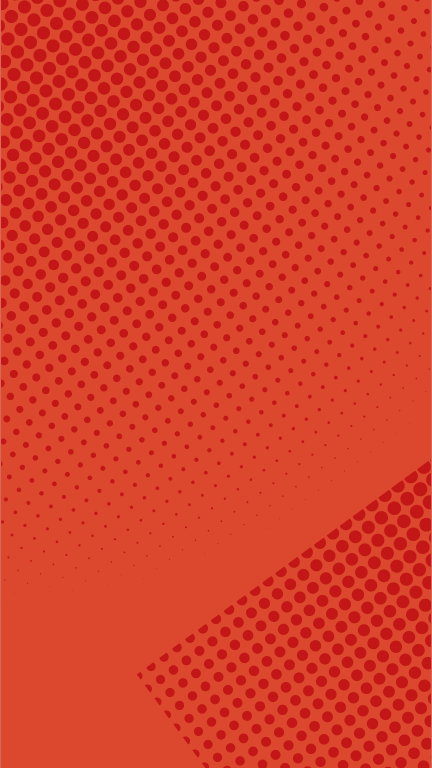
A Shadertoy shader for this background:

```glsl
#define BASE_COLOR vec3(0.863, 0.282, 0.180)
#define DOT_COLOR vec3(0.765, 0.086, 0.090)
#define RIM_COLOR vec3(0.85, 0.40, 0.35)
#define GRID_ANGLE 0.632
#define SPACING 0.03727
#define FADE_CENTER vec2(0.023, 1.685)
#define FADE_RADIUS 1.3125
#define FADE_DOT 0.0153
#define FADE_ORIGIN vec2(0.3627, 1.1544)
#define PANEL_CORNER vec2(0.3194, 0.2130)
#define PANEL_DOT 0.0104
#define RIM_WIDTH 0.0024

mat2 gridAxes() {
    float c = cos(GRID_ANGLE), s = sin(GRID_ANGLE);
    return mat2(c, s, -s, c);
}

// Soft coverage of a signed distance, one pixel wide
float cover(float dist, float pixel) {
    return clamp(0.5 - dist / pixel, 0.0, 1.0);
}

// Disc that also fades out once it is smaller than a pixel
float disc(vec2 offset, float radius, float pixel) {
    return cover(length(offset) - radius, pixel) * clamp(2.0 * radius / pixel, 0.0, 1.0);
}

// Halftone shrinking away from the upper left
float fadingDots(vec2 p, float pixel) {
    mat2 axes = gridAxes();
    vec2 center = FADE_ORIGIN + axes * (round((p - FADE_ORIGIN) * axes / SPACING) * SPACING);
    float t = length(center - FADE_CENTER) / FADE_RADIUS;
    float radius = FADE_DOT * max(1.0 - pow(t, 1.8), 0.0);
    return disc(p - center, radius, pixel);
}

// Halftone clipped to a tilted corner, growing along its upper edge
float panelDots(vec2 p, float pixel) {
    vec2 q = (p - PANEL_CORNER) * gridAxes();
    vec2 center = round(q / SPACING) * SPACING;
    float radius = PANEL_DOT + 0.0075 * max(center.x, 0.0);
    float panel = cover(-q.x, pixel) * cover(q.y - 0.0045, pixel);
    return disc(q - center, radius, pixel) * panel;
}

void mainImage(out vec4 fragColor, in vec2 fragCoord) {
    float pixel = 1.0 / iResolution.x;
    vec2 p = fragCoord * pixel;

    float dots = max(fadingDots(p, pixel), panelDots(p, pixel));
    vec3 color = mix(BASE_COLOR, DOT_COLOR, dots);

    // Pale rim on the two long sides
    float side = min(p.x, 1.0 - p.x);
    color = mix(color, RIM_COLOR, cover(side - RIM_WIDTH, pixel));

    fragColor = vec4(color, 1.0);
}
```
